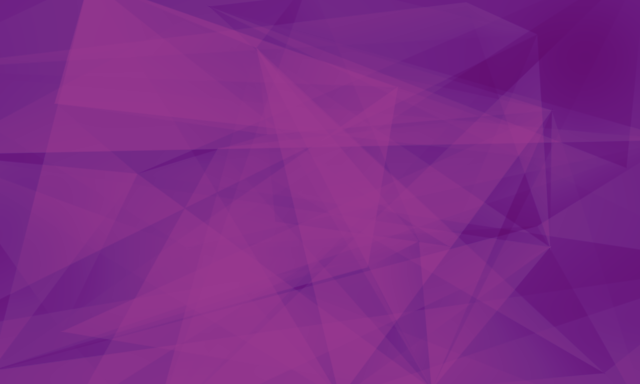
A WebGL 1 fragment shader for this background:

```glsl
precision highp float;
// Overlapping translucent violet and magenta facets with soft inner gradients.

uniform vec2 u_resolution;

#define FACETS 44          // number of overlaid triangles
#define HUB_COLS 7.0       // grid of shared corner points
#define HUB_ROWS 5.0
#define HUB_MARGIN 0.16    // how far the corner points reach past the canvas
#define FACET_TONE 0.045   // tone change of an average facet
#define FACET_BEND 0.16    // how far a facet shifts the broad light
#define EDGE_SOFT 0.0028   // edge blur, in canvas heights
#define BASE_TONE 0.412
#define GLOW_TONE 0.120
#define MID_TONE 0.49      // centre of the tone range
#define TONE_RANGE 0.125   // largest departure from the centre
#define SEED 3.7

float hash(float n) {
  return fract(sin(n * 12.9898 + SEED) * 43758.5453);
}

// Jittered grid point picked at random; facets share these corners.
vec2 hub(float pick, float aspect) {
  float index = floor(hash(pick) * HUB_COLS * HUB_ROWS);
  float row = floor((index + 0.5) / HUB_COLS);
  vec2 cell = vec2(index - row * HUB_COLS, row);
  vec2 jitter = vec2(hash(index + 301.3), hash(index + 417.9));
  vec2 uv = (cell + jitter) / vec2(HUB_COLS, HUB_ROWS);
  uv = mix(vec2(-HUB_MARGIN), vec2(1.0 + HUB_MARGIN), uv);
  return uv * vec2(aspect, 1.0);
}

// Signed distance from p to the line through a and b.
float lineDistance(vec2 p, vec2 a, vec2 b) {
  vec2 along = b - a;
  vec2 offset = p - a;
  return (along.x * offset.y - along.y * offset.x) / max(length(along), 0.0001);
}

// Triangle that is strongest along side ab and fades out towards c.
float facet(vec2 p, vec2 a, vec2 b, vec2 c) {
  float apex = lineDistance(c, a, b);
  float winding = apex < 0.0 ? -1.0 : 1.0;
  float height = abs(apex);
  float fromBase = winding * lineDistance(p, a, b);
  float fromSides = min(winding * lineDistance(p, b, c), winding * lineDistance(p, c, a));
  float cover = smoothstep(-EDGE_SOFT, EDGE_SOFT, min(fromBase, fromSides));
  float fade = 1.0 - clamp(fromBase / max(height, 0.001), 0.0, 1.0);
  return cover * fade * smoothstep(0.03, 0.14, height);
}

float spot(vec2 uv, vec2 center, vec2 radius) {
  vec2 q = (uv - center) / radius;
  return exp(-dot(q, q));
}

// Broad light: bright middle and lower edge, dark patches at the sides.
float broadTone(vec2 uv) {
  float tone = BASE_TONE + GLOW_TONE * spot(uv, vec2(0.47, 0.38), vec2(0.42, 0.60));
  tone += 0.050 * (1.0 - smoothstep(0.0, 0.22, uv.y));
  tone -= 0.060 * spot(uv, vec2(0.92, 0.87), vec2(0.09, 0.13));
  tone -= 0.045 * spot(uv, vec2(0.00, 0.40), vec2(0.10, 0.15));
  return tone;
}

// The tone is the red level; green and blue fall away faster in the shadows.
vec3 toneColor(float tone) {
  float lift = tone - 0.45;
  float shadow = max(-lift, 0.0);
  return vec3(tone,
              0.16 + 0.4 * lift - 1.35 * shadow,
              0.53 + 0.2 * lift - 21.0 * shadow * shadow);
}

void main() {
  float aspect = u_resolution.x / u_resolution.y;
  vec2 uv = gl_FragCoord.xy / u_resolution;
  vec2 p = uv * vec2(aspect, 1.0);
  float facetTone = 0.0;
  vec2 bend = vec2(0.0);

  // Alternate lighter and darker facets, each shifting the broad light.
  for (int i = 0; i < FACETS; i++) {
    float id = float(i);
    vec2 a = hub(id * 3.0 + 1.0, aspect);
    vec2 b = hub(id * 3.0 + 2.0, aspect);
    vec2 c = hub(id * 3.0 + 3.0, aspect);
    float amount = facet(p, a, b, c);
    float polarity = mod(id, 2.0) < 0.5 ? 1.0 : -1.0;
    facetTone += polarity * mix(0.5, 1.5, hash(id + 523.1)) * amount;
    bend += (vec2(hash(id + 611.7), hash(id + 733.3)) - 0.5) * amount;
  }
  float tone = broadTone(uv + FACET_BEND * bend) + FACET_TONE * facetTone;

  // Compress the extremes gently.
  float departure = (tone - MID_TONE) / TONE_RANGE;
  tone = MID_TONE + TONE_RANGE * departure / sqrt(1.0 + departure * departure);

  gl_FragColor = vec4(toneColor(tone), 1.0);
}
```
